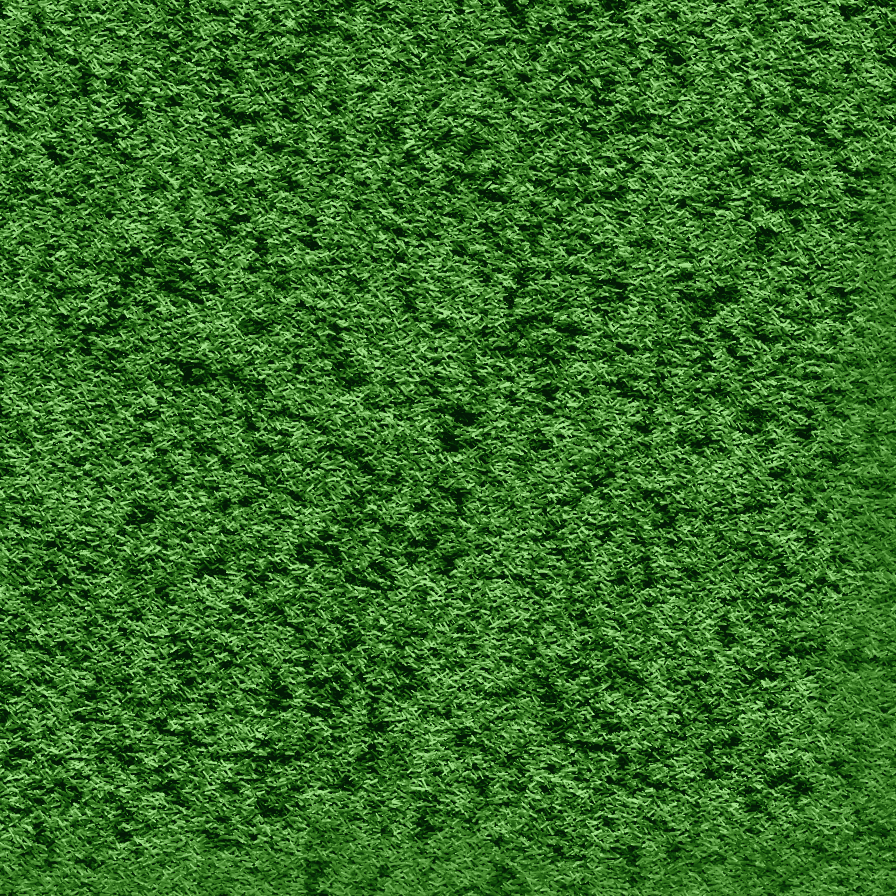
Reproduce this texture procedurally as a Shadertoy shader.

```glsl
const int LAYERS = 7;
const float BLADE_GRID = 130.0;       // blades per canvas height, in each layer
const float BLADE_HALF_WIDTH = 0.00125;
const float SHADOW_REACH = 0.0030;
const float LEAN = -0.16;             // common slope of blades and gaps

const vec3 DEEP_SHADE = vec3(0.01, 0.10, 0.02);
const vec3 SHADE      = vec3(0.05, 0.27, 0.03);
const vec3 LEAF       = vec3(0.16, 0.41, 0.08);
const vec3 FRESH_LEAF = vec3(0.29, 0.55, 0.19);
const vec3 LIT_LEAF   = vec3(0.43, 0.68, 0.33);
const vec3 GLINT      = vec3(0.66, 0.90, 0.56);

// Integer hash: three random values in 0..1
vec3 hash3(vec2 cell, int seed) {
    uvec3 v = uvec3(ivec3(ivec2(cell), seed)) * 1664525u + 1013904223u;
    v.x += v.y * v.z; v.y += v.z * v.x; v.z += v.x * v.y;
    v ^= v >> 16u;
    v.x += v.y * v.z; v.y += v.z * v.x; v.z += v.x * v.y;
    return vec3(v >> 8u) / 16777216.0;
}

float valueNoise(vec2 p, int seed) {
    vec2 cell = floor(p), f = fract(p);
    f = f * f * (3.0 - 2.0 * f);
    float low = mix(hash3(cell, seed).x, hash3(cell + vec2(1, 0), seed).x, f.x);
    float high = mix(hash3(cell + vec2(0, 1), seed).x, hash3(cell + vec2(1, 1), seed).x, f.x);
    return mix(low, high, f.y);
}

// Small flattened tufts, falling off into dark gaps
float tuftTone(vec2 p) {
    vec2 q = vec2(p.x, p.y - LEAN * p.x);
    float tuft = valueNoise(q * vec2(72.0, 150.0), 101);
    float gap = 1.0 - smoothstep(0.12, 0.34, tuft);
    return 1.7 * (tuft - 0.5) - 1.5 * gap;
}

// Distance to a segment in x, position along it (0 root, 1 tip) in y
vec2 segment(vec2 p, vec2 root, vec2 tip) {
    vec2 axis = tip - root;
    float along = clamp(dot(p - root, axis) / dot(axis, axis), 0.0, 1.0);
    return vec2(length(p - root - axis * along), along);
}

// Paints one layer of blades and their shadows over the tone below
float paintBlades(float tone, vec2 p, int layer, float pixel) {
    float shift = 0.37 * float(layer);
    vec2 home = floor(p * BLADE_GRID + shift);
    for (int y = -1; y <= 1; y++)
    for (int x = -1; x <= 1; x++) {
        vec2 cell = home + vec2(x, y);
        vec3 place = hash3(cell, layer);
        vec3 look = hash3(cell, layer + 20);
        vec2 center = (cell + place.xy - shift) / BLADE_GRID;
        float angle = LEAN + (place.z - 0.5) * 1.9;
        float facing = look.z < 0.5 ? -1.0 : 1.0;
        vec2 direction = vec2(cos(angle), sin(angle));
        vec2 reach = facing * mix(0.0022, 0.005, look.x) * direction;

        vec2 blade = segment(p, center - reach, center + reach);
        vec2 shadow = segment(p + vec2(0.0, 0.0017), center - reach, center + reach);
        if (min(blade.x, shadow.x) > SHADOW_REACH) continue;

        tone -= 0.65 * (1.0 - smoothstep(0.0006, SHADOW_REACH, shadow.x));
        float width = BLADE_HALF_WIDTH * mix(1.15, 0.6, blade.y);
        float cover = 1.0 - smoothstep(-0.8 * pixel, 0.8 * pixel, blade.x - width);

        // Upper side and tip catch the light
        float side = dot(p - center, vec2(-direction.y, direction.x)) / BLADE_HALF_WIDTH;
        float bladeTone = 0.8 + tuftTone(center) + 2.5 * (look.y - 0.5)
                        + 0.45 * clamp(side, -1.0, 1.0)
                        + 1.7 * (pow(blade.y, 3.0) - 0.25);
        tone = mix(tone, bladeTone, cover);
    }
    return tone;
}

float ramp(float a, float b, float x) {
    return clamp((x - a) / (b - a), 0.0, 1.0);
}

vec3 grassColor(float t) {
    vec3 color = mix(DEEP_SHADE, SHADE, ramp(0.025, 0.14, t));
    color = mix(color, LEAF, ramp(0.14, 0.365, t));
    color = mix(color, FRESH_LEAF, ramp(0.365, 0.63, t));
    color = mix(color, LIT_LEAF, ramp(0.63, 0.84, t));
    return mix(color, GLINT, ramp(0.84, 0.97, t));
}

// Contrast fades raggedly toward the bottom and right borders
float borderContrast(vec2 uv) {
    float right = 1.0 - uv.x + 0.3 * max(0.0, uv.y - 0.6);
    float inset = min(uv.y, right) + 0.07 * (valueNoise(uv * 14.0, 103) - 0.5);
    return mix(0.55, 1.0, smoothstep(0.0, 0.13, inset));
}

void mainImage(out vec4 fragColor, in vec2 fragCoord) {
    vec2 p = fragCoord / iResolution.y;
    float pixel = 1.0 / iResolution.y;

    float tone = -1.5;
    for (int layer = 0; layer < LAYERS; layer++)
        tone = paintBlades(tone, p, layer, pixel);

    // Logistic curve spreads the tones evenly over the color ramp
    tone *= borderContrast(fragCoord / iResolution.xy);
    float level = 1.0 / (1.0 + exp(-1.6 * tone));
    fragColor = vec4(grassColor(level), 1.0);
}
```
